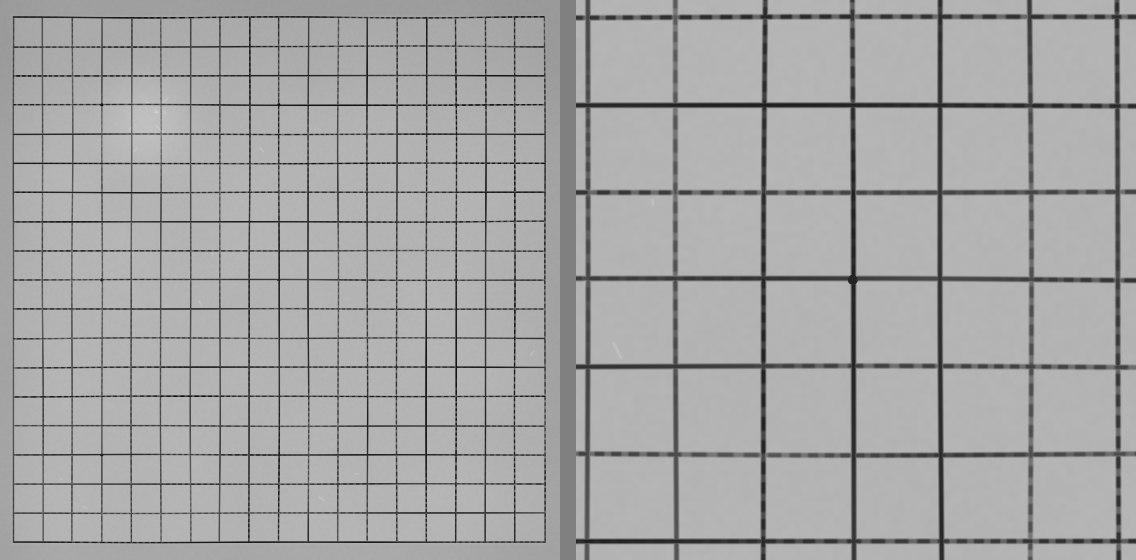
Left: the whole. Right: its middle third, enlarged.
This pattern is drawn by a Shadertoy shader. Its source:

```glsl
// Draws a worn grey game board: an 18 by 18 ruled grid with nine small star points.

float hash(vec2 p) {
    vec3 q = fract(p.xyx * vec3(0.1031, 0.1030, 0.0973));
    q += dot(q, q.yzx + 33.33);
    return fract((q.x + q.y) * q.z);
}

float noise(vec2 p) {
    vec2 cell = floor(p), f = fract(p);
    f = f * f * (3.0 - 2.0 * f);
    return mix(mix(hash(cell), hash(cell + vec2(1, 0)), f.x),
               mix(hash(cell + vec2(0, 1)), hash(cell + vec2(1, 1)), f.x), f.y);
}

float segmentDistance(vec2 p, vec2 a, vec2 b) {
    vec2 ab = b - a;
    return length(p - a - ab * clamp(dot(p - a, ab) / dot(ab, ab), 0.0, 1.0));
}

// Ink of 19 parallel rules; x runs along them and y across, both in cells.
float ruledLines(vec2 g, float pitch, float seed, float dashing, float pixel) {
    float index = clamp(round(g.y), 0.0, 18.0);
    float row = index * 7.0 + seed;

    // Hand-drawn drift, kept within about a pixel
    float drift = 0.04 * (noise(vec2(g.x * 0.22, row)) - 0.5);
    float d = abs(g.y - index - drift) * pitch;
    float edge = max(0.0009, 0.5 * pixel);
    float line = 1.0 - smoothstep(0.0014 - edge, 0.0014 + edge, d);
    float overrun = (abs(g.x - 9.0) - 9.0) * pitch - 0.001;
    line *= 1.0 - smoothstep(-edge, edge, overrun);

    // Uneven pressure and short broken dashes
    float pressure = 0.55 + 0.25 * hash(vec2(row, 3.0)) + 0.25 * noise(vec2(g.x * 0.5, row + 40.0));
    float phase = g.x * 4.6 + 2.0 * noise(vec2(g.x * 0.6, row + 80.0));
    float gap = smoothstep(-0.2, 0.8, cos(6.2832 * phase));
    float wear = dashing * smoothstep(0.15, 0.65, noise(vec2(g.x * 0.3, row + 120.0)));
    return line * min(pressure, 1.0) * (1.0 - 0.5 * gap * wear);
}

void mainImage(out vec4 fragColor, in vec2 fragCoord) {
    vec2 uv = fragCoord / iResolution.xy;
    float pixel = 1.0 / min(iResolution.x, iResolution.y);
    vec2 origin = vec2(0.0238, 0.0312), pitch = vec2(0.0527, 0.0521);
    vec2 g = (uv - origin) / pitch;

    // Board surface: darker margin and top, soft glare, fine grain
    vec2 outside = (abs(g - 9.0) - 9.0) * pitch;
    float shade = 0.706 - 0.045 * smoothstep(-0.003, 0.006, max(outside.x, outside.y));
    shade -= 0.04 * smoothstep(0.65, 1.0, uv.y) + 0.02 * smoothstep(0.8, 1.0, uv.x);
    shade -= 0.02 * smoothstep(0.12, 0.0, uv.x);
    vec2 toGlare = uv - vec2(0.26, 0.785);
    float glare = exp(-dot(toGlare, toGlare) * 190.0);
    shade += 0.06 * glare + 0.012 * (noise(uv * 9.0) - 0.5) + 0.012 * (noise(uv * 260.0) - 0.5);

    // Faint pale scratches, half of them gathered in the glare
    for (int i = 0; i < 20; i++) {
        float n = float(i);
        vec2 spread = vec2(hash(vec2(n, 1.5)), hash(vec2(n, 7.5)));
        vec2 start = i < 10 ? vec2(0.23, 0.75) + 0.07 * spread : 0.04 + 0.92 * spread;
        vec2 stroke = 0.016 * (vec2(hash(vec2(n, 13.5)), hash(vec2(n, 19.5))) - 0.5);
        float d = segmentDistance(uv, start, start + stroke + 0.001);
        shade += 0.045 * (1.0 - smoothstep(0.0002, 0.0008 + pixel, d));
    }

    // Ruled grid, fading a little beneath the glare
    float acrossInk = ruledLines(g, pitch.y, 11.0, mix(0.6, 1.0, uv.y), pixel);
    float uprightInk = ruledLines(g.yx, pitch.x, 211.0, mix(0.35, 1.0, uv.x), pixel);
    uprightInk *= mix(0.82, 1.0, smoothstep(0.2, 0.6, uv.x));
    float ink = max(acrossInk, uprightInk) * (1.0 - 0.3 * glare);

    // Star points on every sixth crossing, starting from the fourth
    vec2 star = clamp(round((g - 3.0) / 6.0), 0.0, 2.0);
    float starDistance = length((g - 3.0 - 6.0 * star) * pitch);
    float dot9 = 1.0 - smoothstep(0.0030 - 0.6 * pixel, 0.0030 + 0.6 * pixel, starDistance);
    ink = max(ink, dot9 * mix(0.8, 1.0, hash(star + 5.0)));

    fragColor = vec4(vec3(mix(shade, 0.06, ink)), 1.0);
}
```
